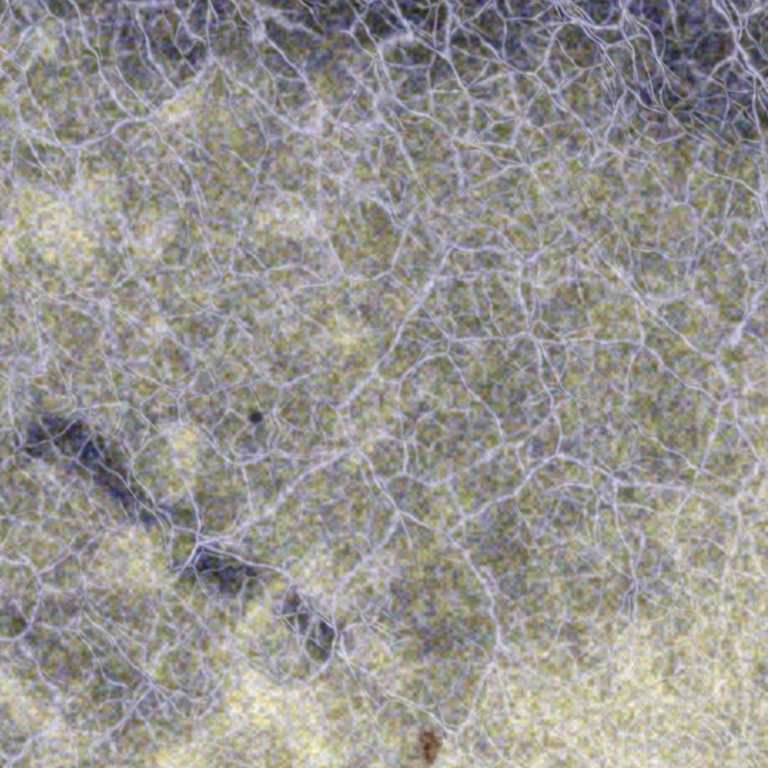
Reproduce this texture procedurally as a WebGL 1 fragment shader.

```glsl
precision highp float;
// Weathered mineral surface: an olive-grey ground with broad dark and pale zones,
// covered by a net of thin lavender veins and a fine coloured grain.
// Veins are borders of warped, stretched Voronoi cells; the rest is value noise.

uniform vec2 u_resolution;

const vec3 SHADOW = vec3(0.20, 0.20, 0.27);
const vec3 OLIVE = vec3(0.525, 0.515, 0.475);
const vec3 CREAM = vec3(0.83, 0.81, 0.70);
const vec3 LAVENDER = vec3(0.76, 0.75, 0.88);
const vec3 RUST = vec3(0.42, 0.27, 0.18);
const vec3 CHROMA_AXIS = vec3(0.04, 0.02, -0.25);   // yellow against blue
const vec3 TINT_AXIS = vec3(0.07, -0.05, 0.04);     // pink against green
const float GRAIN_SCALE = 135.0;
const float GRAIN_CONTRAST = 0.34;
const float MOTTLE_CONTRAST = 0.55;
const float VEIN_WIDTH = 0.0030;
const float VEIN_ANGLE = -0.95;

float hash(vec2 p) {
  vec3 q = fract(vec3(p.xyx) * 0.1031);
  q += dot(q, q.yzx + 33.33);
  return fract((q.x + q.y) * q.z);
}

vec2 hash2(vec2 p) {
  return vec2(hash(p), hash(p + 57.3));
}

float noise(vec2 p) {
  vec2 i = floor(p), f = fract(p);
  f = f * f * (3.0 - 2.0 * f);
  return mix(mix(hash(i), hash(i + vec2(1.0, 0.0)), f.x),
             mix(hash(i + vec2(0.0, 1.0)), hash(i + 1.0), f.x), f.y);
}

float fbm(vec2 p) {
  float sum = 0.0, amp = 0.5;
  for (int i = 0; i < 4; i++) {
    sum += amp * noise(p);
    p = mat2(1.6, 1.2, -1.2, 1.6) * p + 7.7;
    amp *= 0.5;
  }
  return sum / 0.9375;
}

// Distance to the nearest Voronoi cell border.
float cellBorder(vec2 p) {
  vec2 cell = floor(p), f = fract(p), nearest = vec2(8.0);
  for (int y = -1; y <= 1; y++)
    for (int x = -1; x <= 1; x++) {
      vec2 g = vec2(float(x), float(y));
      vec2 r = g + hash2(cell + g) - f;
      if (dot(r, r) < dot(nearest, nearest)) nearest = r;
    }
  float border = 8.0;
  for (int y = -1; y <= 1; y++)
    for (int x = -1; x <= 1; x++) {
      vec2 g = vec2(float(x), float(y));
      vec2 r = g + hash2(cell + g) - f, gap = r - nearest;
      if (dot(gap, gap) > 0.0001)
        border = min(border, dot(0.5 * (r + nearest), normalize(gap)));
    }
  return border;
}

// One net of veins; stretch below 1 lengthens its cells along VEIN_ANGLE.
float veins(vec2 p, float scale, float stretch, float width) {
  float c = cos(VEIN_ANGLE), s = sin(VEIN_ANGLE);
  vec2 q = vec2(c * p.x + s * p.y, c * p.y - s * p.x) * vec2(stretch, 1.0);
  float d = cellBorder(q * scale + scale) / (scale * width);
  float fade = smoothstep(0.18, 0.60, noise(p * scale * 0.8 + scale));
  return exp(-d * d) * fade;
}

float segment(vec2 p, vec2 a, vec2 b) {
  vec2 ab = b - a;
  return length(p - a - ab * clamp(dot(p - a, ab) / dot(ab, ab), 0.0, 1.0));
}

void main() {
  vec2 p = gl_FragCoord.xy / u_resolution;
  vec2 warp = vec2(fbm(p * 9.0), fbm(p * 9.0 + 31.0)) - 0.5;
  vec2 w = p + 0.09 * warp;
  float broad = fbm(p * 5.0 + 3.0) - 0.5;

  // Broad zones: dark upper edge, pale lower right, dark diagonal smears.
  float top = smoothstep(0.79, 1.00, w.y + 0.22 * (w.x - 0.55) + 0.3 * broad);
  float corner = smoothstep(0.98, 1.36, 0.45 * w.x + 1.0 - w.y + 0.4 * broad);
  float smear = 1.0 - smoothstep(0.008, 0.05, segment(w, vec2(0.06, 0.42), vec2(0.43, 0.18)));
  smear += 0.5 * (1.0 - smoothstep(0.0, 0.06, segment(w, vec2(0.04, 0.20), vec2(0.18, 0.09))));
  smear *= smoothstep(0.05, 0.5, noise(p * 17.0));
  float patches = smoothstep(0.68, 0.86, noise(vec2(w.x + w.y, 1.4 * (w.y - w.x)) * 9.0 + 4.0));
  patches *= smoothstep(0.95, 0.4, w.x + 0.3 * w.y);

  // Ground tone: zones plus mottling, then grain.
  float tone = MOTTLE_CONTRAST * (fbm(p * 24.0) - 0.5) + 0.35 * broad;
  vec3 color = mix(OLIVE, CREAM, clamp(0.07 + tone + 0.65 * corner + 0.55 * patches, 0.0, 1.0));
  color = mix(color, SHADOW, clamp(0.76 * top + 0.75 * smear - 0.6 * tone, 0.0, 0.9));
  vec2 g = p * GRAIN_SCALE;
  float grain = 0.6 * noise(g) + 0.4 * noise(g * 1.7 + 19.0) - 0.5;
  color += GRAIN_CONTRAST * grain;
  color += CHROMA_AXIS * (noise(g * 0.85 + 71.0) - 0.5) + TINT_AXIS * (noise(g + 43.0) - 0.5);

  // Vein nets from coarse to fine, with long streaks near the upper left.
  vec2 v = p + 0.055 * warp + 0.006 * (vec2(noise(p * 50.0), noise(p * 50.0 + 9.0)) - 0.5);
  float net = 0.8 * veins(v, 5.5, 0.7, VEIN_WIDTH * 1.1);
  net = max(net, 0.7 * veins(v, 11.0, 0.75, VEIN_WIDTH));
  net = max(net, 0.55 * veins(v + 0.37, 16.0, 0.8, VEIN_WIDTH * 0.9));
  net = max(net, (0.42 + 0.3 * corner) * veins(v, 27.0, 0.85, VEIN_WIDTH * 0.9));
  float streakZone = smoothstep(0.3, 0.9, p.y - 0.45 * p.x + 0.2);
  net = max(net, 0.75 * streakZone * veins(v, 20.0, 0.35, VEIN_WIDTH));
  vec3 veinColor = mix(LAVENDER, CREAM + 0.06, 0.7 * corner) + 0.3 * grain;
  color = mix(color, veinColor, net);

  // A rusty stain and a small dark pit.
  float stain = 1.0 - smoothstep(0.008, 0.035, length(w - vec2(0.54, 0.04)));
  float pit = 1.0 - smoothstep(0.003, 0.013, length(p + 0.02 * warp - vec2(0.335, 0.455)));
  color = mix(color, RUST + 0.5 * grain, 0.75 * stain);
  color = mix(color, SHADOW * 0.7, 0.85 * pit);
  gl_FragColor = vec4(clamp(color, 0.0, 1.0), 1.0);
}
```
